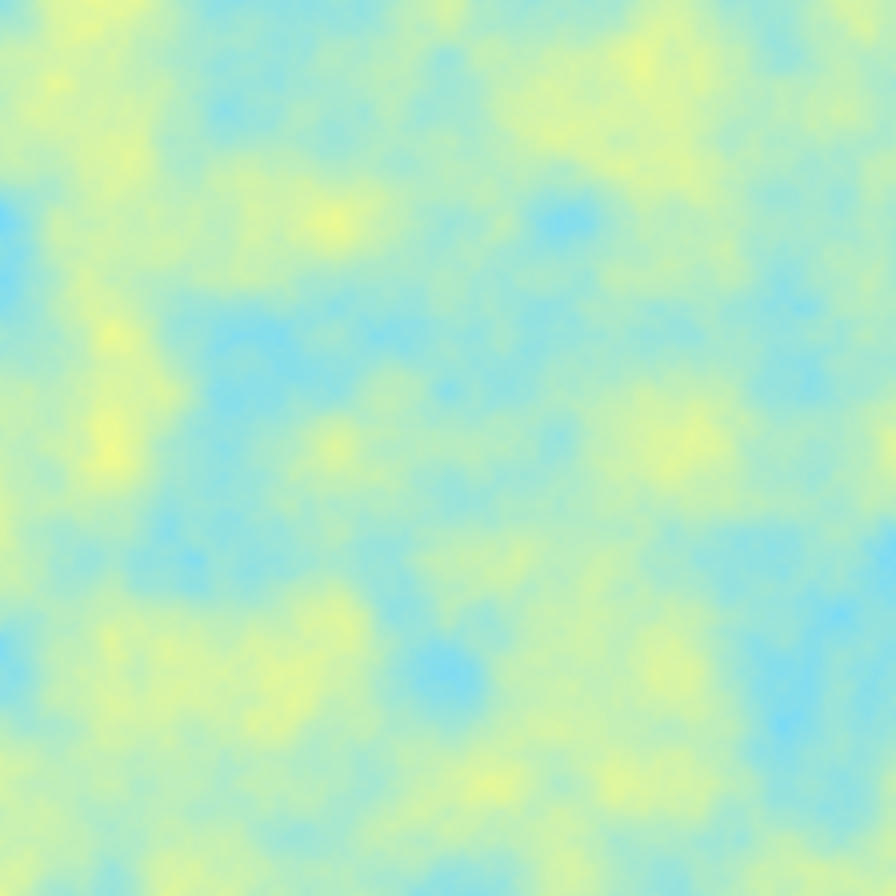
Write a Shadertoy shader that draws this texture.

```glsl
// Soft cloudy mottling that drifts from sky blue through mint to lemon.
// Five octaves of smooth lattice noise, each twice as fine and half as strong,
// are summed and mapped onto one straight colour ramp.

// Random value in 0..1 for a lattice point, independent for each layer
float hash(ivec2 cell, int layer) {
    uvec2 q = uvec2(cell + 1024) * uvec2(1597334673u, 3812015801u);
    uint h = q.x ^ q.y ^ (uint(layer + 1) * 2654435769u);
    h = (h ^ (h >> 16)) * 2146121005u;
    h = (h ^ (h >> 15)) * 2221713035u;
    h ^= h >> 16;
    return float(h >> 8) / 16777216.0;
}

// Lattice values blended smoothly across each square cell
float valueNoise(vec2 p, int layer) {
    ivec2 cell = ivec2(floor(p));
    vec2 blend = smoothstep(0.0, 1.0, fract(p));
    float low = mix(hash(cell, layer), hash(cell + ivec2(1, 0), layer), blend.x);
    float high = mix(hash(cell + ivec2(0, 1), layer), hash(cell + ivec2(1, 1), layer), blend.x);
    return mix(low, high, blend.y);
}

// Layered noise, normalised to 0..1
float clouds(vec2 p) {
    float sum = 0.0, total = 0.0, strength = 0.5;
    for (int layer = 0; layer < 5; layer++) {
        sum += strength * valueNoise(p, layer);
        total += strength;
        strength *= 0.5;
        p *= 2.0;
    }
    return sum / total;
}

void mainImage(out vec4 fragColor, in vec2 fragCoord) {
    vec2 uv = fragCoord / iResolution.y;

    // Eight broad cells across the canvas, with a slight contrast boost
    float warmth = 0.52 + 1.24 * (clouds(uv * 8.0) - 0.5);

    vec3 skyBlue = vec3(0.45, 0.85, 0.985);
    vec3 lemon = vec3(0.95, 0.99, 0.555);
    fragColor = vec4(mix(skyBlue, lemon, clamp(warmth, 0.0, 1.0)), 1.0);
}
```
